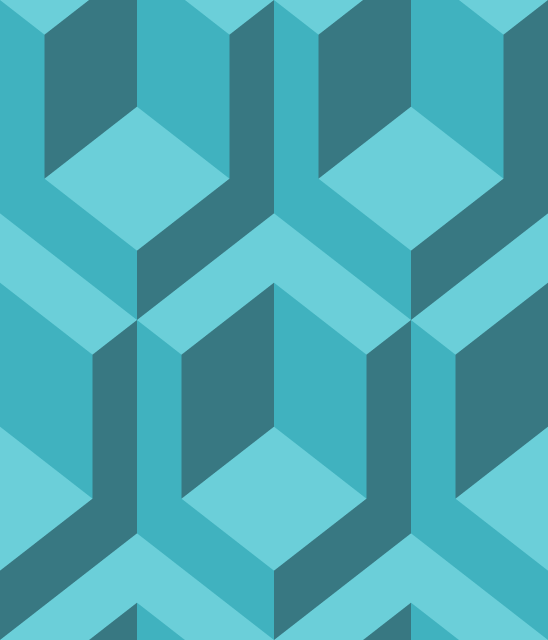
This pattern is drawn by a Shadertoy shader. Its source:

```glsl
// Staggered hexagonal cubes, each with a smaller inverted cube cut into it.

const vec3 LIGHT = vec3(0.42, 0.81, 0.85);
const vec3 MEDIUM = vec3(0.25, 0.70, 0.75);
const vec3 DARK = vec3(0.22, 0.47, 0.51);

const vec2 CANVAS_UNITS = vec2(4.0, 6.0); // two cells across, two rows down
const vec2 PERIOD = vec2(2.0, 6.0);
const float INNER_SCALE = 0.675;
const int SAMPLES = 4;

// Equals 1 on the hexagon with corners (0, +-2) and (+-1, +-1).
float hexRadius(vec2 p) {
    p = abs(p);
    return max(p.x, 0.5 * (p.x + p.y));
}

// Offset from the nearest centre of a rectangular lattice.
vec2 latticeOffset(vec2 p, vec2 centre, vec2 period) {
    return mod(p - centre + 0.5 * period, period) - 0.5 * period;
}

// Offset from the centre of the hexagon that contains p.
vec2 hexCell(vec2 p) {
    vec2 a = latticeOffset(p, vec2(0.0, 2.0), PERIOD);
    vec2 b = latticeOffset(p, vec2(1.0, 5.0), PERIOD);
    return hexRadius(a) < hexRadius(b) ? a : b;
}

// Flat shading of the top, left and right cube faces.
vec3 cubeFaces(vec2 p, vec3 top, vec3 left, vec3 right) {
    if (p.y > abs(p.x)) return top;
    return p.x < 0.0 ? left : right;
}

vec3 nestedCubes(vec2 p, float innerScale) {
    vec2 cell = hexCell(p);
    // Turning the inner cube by half a circle makes it read as a hollow.
    float turn = hexRadius(cell) < innerScale ? -1.0 : 1.0;
    return cubeFaces(turn * cell, LIGHT, MEDIUM, DARK);
}

void mainImage(out vec4 fragColor, in vec2 fragCoord) {
    // Average a grid of subpixel samples to smooth every edge.
    vec3 sum = vec3(0.0);
    for (int j = 0; j < SAMPLES; j++) {
        for (int i = 0; i < SAMPLES; i++) {
            vec2 jitter = (vec2(i, j) + 0.5) / float(SAMPLES) - 0.5;
            vec2 uv = (fragCoord + jitter) / iResolution.xy;
            sum += nestedCubes(uv * CANVAS_UNITS, INNER_SCALE);
        }
    }
    fragColor = vec4(sum / float(SAMPLES * SAMPLES), 1.0);
}
```
